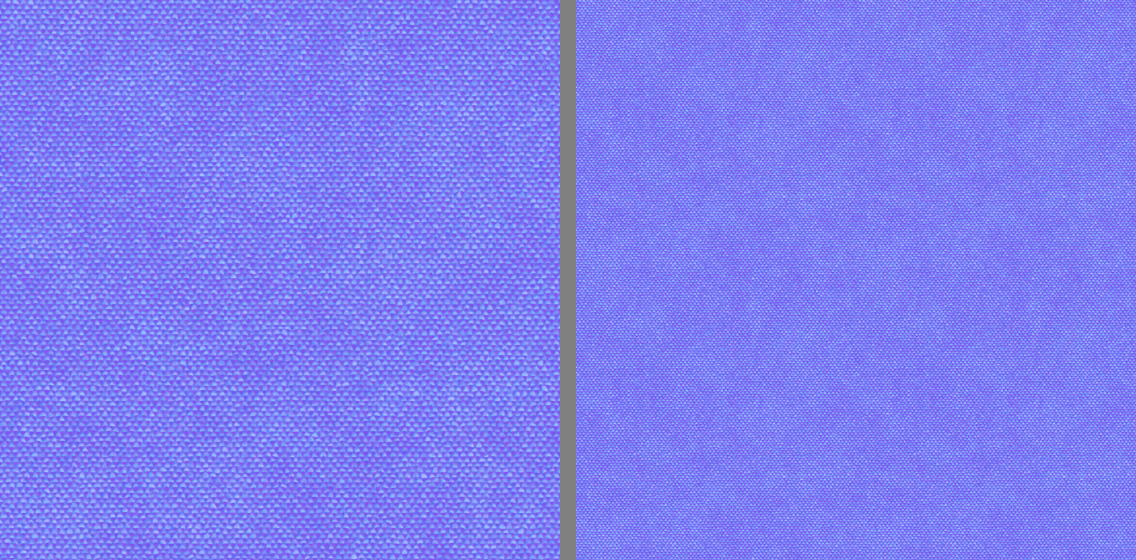
Left, the tile; right, the same tile 2 across and 2 down.
A WebGL 1 fragment shader for this texture map:

```glsl
precision highp float;
// Normal map of a plain woven cloth: 72 thread bumps across in 110 staggered rows.
// Each bump is a short rounded cap, facing up, over a small downward-facing hollow.
// Wrapping noise bends the threads, varies the bumps and adds fibre grain.

uniform vec2 u_resolution;

float hash(vec2 p) {
  vec3 q = fract(vec3(p.xyx) * vec3(0.1031, 0.1030, 0.0973));
  q += dot(q, q.yzx + 33.33);
  return fract((q.x + q.y) * q.z);
}

// Value noise in 0..1 that repeats after a whole number of cells.
float wrapNoise(vec2 uv, vec2 period, float seed) {
  vec2 p = uv * period;
  vec2 i = floor(p);
  vec2 f = fract(p);
  f = f * f * (3.0 - 2.0 * f);
  vec2 a = mod(i, period) + seed;
  vec2 b = mod(i + 1.0, period) + seed;
  return mix(mix(hash(a), hash(vec2(b.x, a.y)), f.x),
             mix(hash(vec2(a.x, b.y)), hash(b), f.x), f.y);
}

// Bump slopes: x is the sideways tilt, y the upward tilt.
vec2 weaveSlope(vec2 uv) {
  vec2 count = vec2(72.0, 110.0);
  vec2 bend = vec2(wrapNoise(uv, vec2(90.0), 11.0),
                   wrapNoise(uv, vec2(90.0), 23.0)) - 0.5;
  vec2 p = uv * count + bend * vec2(0.22, 0.40);
  float row = floor(p.y);
  vec2 slope = vec2(0.0);

  // Each point blends the bumps of its own row and the rows next to it
  for (int k = -1; k <= 1; k++) {
    float r = row + float(k);
    float x = p.x + 0.5 * mod(r, 2.0);
    vec2 id = mod(vec2(floor(x), r), count);
    vec2 c = vec2(fract(x) - 0.5, p.y - r - 0.5);
    float size = 0.88 + 0.24 * hash(id + 5.0);
    float strength = 0.7 + 0.5 * hash(id + 47.0);

    // Rounded cap whose lower side curves gently under
    float base = c.y + 0.24 - 0.5 * c.x * c.x;
    float dome = length(vec2(c.x / 0.42, base / 0.86) / size);
    float cap = (1.0 - smoothstep(0.45, 1.1, dome)) * smoothstep(-0.16, 0.16, base);

    // Hollow below the cap, between the two bumps of the next row
    float hollow = 1.0 - smoothstep(0.15, 1.0,
                   length((c + vec2(0.0, 0.5)) / vec2(0.36, 0.48)));
    slope += vec2(c.x * cap * 0.2, 0.215 * cap - 0.14 * hollow) * strength;
  }
  return slope;
}

void main() {
  vec2 uv = gl_FragCoord.xy / u_resolution;
  vec2 slope = weaveSlope(uv);

  // Fibre grain and broad, faint unevenness
  float grain = wrapNoise(uv, vec2(256.0), 61.0) - 0.5;
  float fuzz = wrapNoise(uv, vec2(256.0), 83.0) - 0.5;
  float patches = wrapNoise(uv, vec2(14.0), 97.0) + wrapNoise(uv, vec2(36.0), 131.0) - 1.0;
  slope.y += 0.13 * grain + 0.045 * patches;
  slope.x += 0.12 * fuzz;

  // Slopes to tangent-space colour
  float green = clamp(0.447 + slope.y, 0.33, 0.72);
  float lift = green - 0.455;
  float red = 0.468 + 2.2 * lift * lift + slope.x;
  float blue = 0.94 + 0.22 * max(green - 0.43, 0.0);
  gl_FragColor = vec4(clamp(vec3(red, green, blue), 0.0, 1.0), 1.0);
}
```
